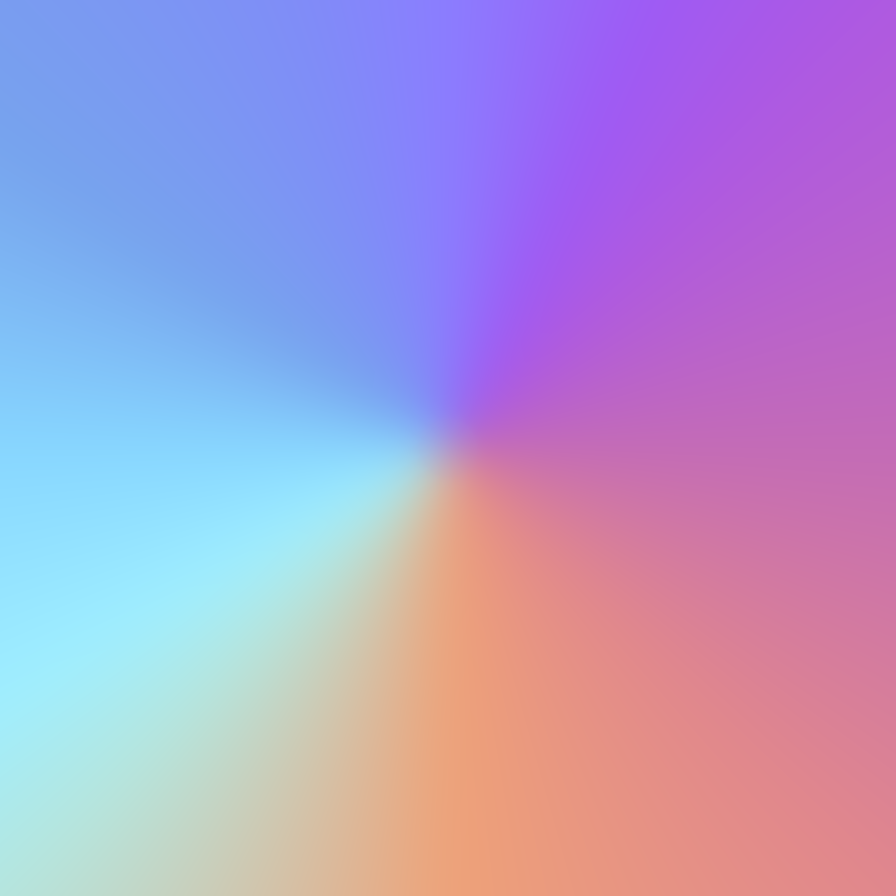
A WebGL 2 fragment shader for this background:

```glsl
#version 300 es
precision highp float;
// Soft pastel colour wheel: a conic gradient with a blurred hub.
uniform vec2 u_resolution;
out vec4 outColor;

const float PI = 3.14159;

// Linear step from 0 at start to 1 at end
float ramp(float start, float end, float x) {
    return clamp((x - start) / (end - start), 0.0, 1.0);
}

// Colour sweep, clockwise from the top, over one turn
vec3 conicColor(float turn) {
    vec3 periwinkle = vec3(0.545, 0.49, 1.0);
    vec3 c = mix(periwinkle, vec3(0.62, 0.352, 0.96), ramp(0.0, 0.068, turn));
    c = mix(c, vec3(0.685, 0.35, 0.88), ramp(0.068, 0.125, turn));
    c = mix(c, vec3(0.765, 0.42, 0.715), ramp(0.125, 0.25, turn));
    c = mix(c, vec3(0.88, 0.53, 0.55), ramp(0.25, 0.375, turn));
    c = mix(c, vec3(0.935, 0.635, 0.47), ramp(0.375, 0.5, turn));
    c = mix(c, vec3(0.71, 0.90, 0.87), ramp(0.5, 0.625, turn));
    c = mix(c, vec3(0.625, 0.935, 1.0), ramp(0.625, 0.668, turn));
    c = mix(c, vec3(0.53, 0.84, 1.0), ramp(0.668, 0.75, turn));
    c = mix(c, vec3(0.465, 0.64, 0.93), ramp(0.75, 0.845, turn));
    c = mix(c, vec3(0.50, 0.55, 0.97), ramp(0.845, 0.95, turn));
    return mix(c, periwinkle, ramp(0.95, 1.0, turn));
}

// Share of a Gaussian disc, k deviations from the hub, seen at an angular offset
float angularWeight(float k, float offset) {
    float x = k * cos(offset);
    float s = k * sin(offset);
    float cumulative = 1.0 / (1.0 + exp(-clamp(1.598 * x + 0.0706 * x * x * x, -40.0, 40.0)));
    return max(exp(-0.5 * k * k) + 2.5066 * x * cumulative * exp(-0.5 * s * s), 0.0);
}

void main() {
    vec2 p = gl_FragCoord.xy / u_resolution - 0.5;
    float k = length(p) / 0.028;
    float heading = k > 0.0 ? atan(p.x, p.y) : 0.0;

    // Blur along the angle: the full circle at the hub, a narrow fan further out
    float span = min(PI, 3.5 / max(k, 0.01));
    vec3 sum = vec3(0.0);
    float total = 0.0;
    for (int i = 0; i < 12; i++) {
        float offset = span * ((float(i) + 0.5) / 6.0 - 1.0);
        float weight = angularWeight(k, offset);
        sum += weight * conicColor(fract((heading + offset) / (2.0 * PI)));
        total += weight;
    }
    outColor = vec4(sum / total, 1.0);
}
```
